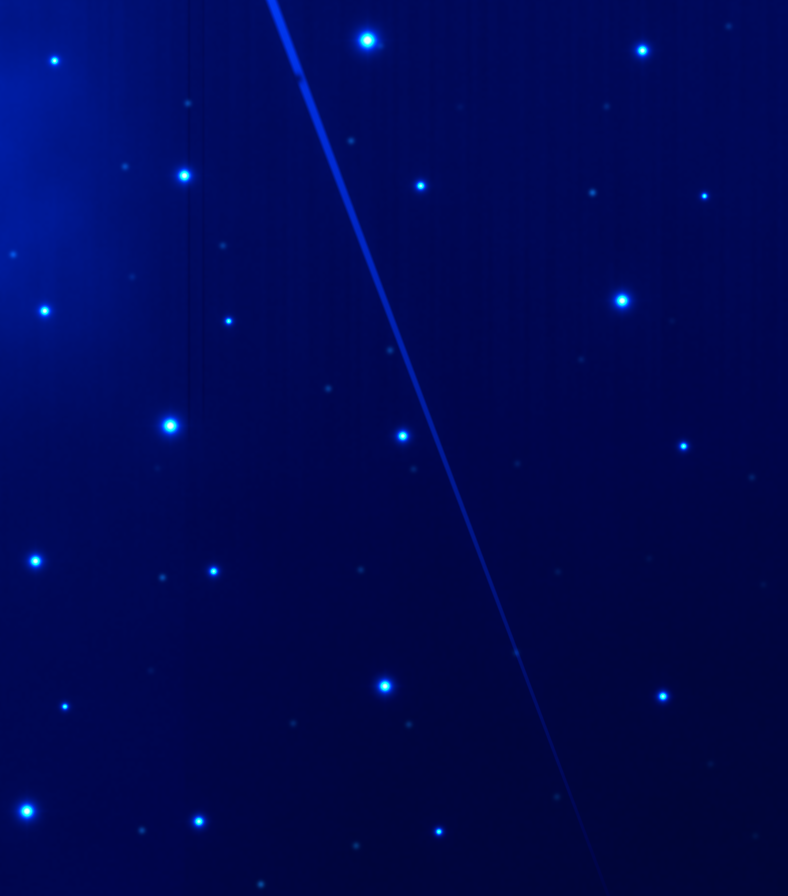
Reproduce this texture procedurally as a Shadertoy shader.

```glsl
// Deep blue night sky with glowing stars, a faint nebula and a tapering light trail.

const vec2 STAR_STEP = vec2(0.7549, 0.5698); // even, irregular scattering
const int BRIGHT_STARS = 20;
const int FAINT_STARS = 34;

float hash(vec2 p) {
    vec3 q = fract(vec3(p.xyx) * 0.1031);
    q += dot(q, q.yzx + 33.33);
    return fract((q.x + q.y) * q.z);
}

float noise(vec2 p) {
    vec2 i = floor(p), f = fract(p);
    f = f * f * (3.0 - 2.0 * f);
    return mix(mix(hash(i), hash(i + vec2(1, 0)), f.x),
               mix(hash(i + vec2(0, 1)), hash(i + vec2(1, 1)), f.x), f.y);
}

float fbm(vec2 p) {
    float sum = 0.0, amp = 0.5;
    for (int i = 0; i < 4; i++) {
        sum += amp * noise(p);
        p = p * 2.03 + 7.1;
        amp *= 0.5;
    }
    return sum;
}

float blob(float d, float radius) {
    return exp(-d * d / (radius * radius));
}

// Thin dark vertical sensor line above a given height
float darkLine(vec2 p, float x, float bottom) {
    return blob(p.x - x, 0.0016) * smoothstep(bottom, bottom + 0.03, p.y);
}

// Sky level: vertical gradient, lighter left panel, nebula, column and grain noise
float skyLevel(vec2 p) {
    float level = mix(0.235, 0.35, smoothstep(0.0, 1.0, p.y));
    level += 0.06 * (1.0 - smoothstep(0.0, 0.5, p.x));
    level += 0.012 * (1.0 - smoothstep(0.203, 0.209, p.x));
    level -= 0.018 * smoothstep(0.5, 0.88, p.x) * (1.0 - p.y);

    float cloud = fbm(p * 7.0 + 3.0);
    float reach = (1.0 - smoothstep(0.0, 0.23, p.x)) * smoothstep(0.48, 0.75, p.y);
    level += reach * (0.03 + 0.24 * cloud);

    float columns = noise(vec2(p.x * 170.0, p.y * 3.0)) - 0.5;
    level += 0.022 * columns * smoothstep(0.2, 0.7, p.y);
    level += 0.014 * (noise(p * 230.0) - 0.5) + 0.02 * (fbm(p * 12.0) - 0.47);
    level -= 0.045 * darkLine(p, 0.211, 0.5) + 0.035 * darkLine(p, 0.227, 0.52);
    return level;
}

// Straight trail, wide and bright at the top, fading downwards
float trailLevel(vec2 p) {
    float d = abs(p.x - 0.303 - 0.376 * (1.0 - p.y)) * 0.936;
    float halfWidth = mix(0.0022, 0.0066, p.y * p.y);
    float core = 1.0 - smoothstep(0.35 * halfWidth, 1.25 * halfWidth, d);
    float notch = blob(length(p - vec2(0.332, 0.912)), 0.006);
    float glow = 0.06 * p.y * exp(-d / 0.012);
    return (core * (0.04 + 0.48 * p.y) + glow) * (1.0 - 0.85 * notch);
}

// White core, blue halo and weak cross-shaped rays
float starLevel(vec2 q, float size) {
    float d = length(q);
    float rays = blob(q.x, 0.0018) * exp(-abs(q.y) / 0.013)
               + blob(q.y, 0.0018) * exp(-abs(q.x) / 0.013);
    return 1.75 * blob(d, 0.0070 * size) + 0.6 * blob(d, 0.0138 * size)
         + 0.07 * exp(-d / (0.022 * size)) + 0.09 * rays * size * size;
}

vec2 scatter(int i, vec2 start) {
    return fract(start + float(i) * STAR_STEP);
}

// Level to colour: navy, blue, cyan, then near white
vec3 palette(float level) {
    float hot = smoothstep(0.8, 2.0, level);
    float red = 0.9 * smoothstep(1.75, 2.65, level);
    float green = 0.02 + 0.27 * max(level - 0.3, 0.0) + 0.72 * hot;
    return clamp(vec3(red, green, level), 0.0, 1.0);
}

void mainImage(out vec4 fragColor, in vec2 fragCoord) {
    vec2 p = fragCoord / iResolution.y;
    float aspect = iResolution.x / iResolution.y;
    float level = skyLevel(p) + trailLevel(p);

    // Bright stars, crowding to the left, from large to small
    for (int i = 0; i < BRIGHT_STARS; i++) {
        vec2 s = scatter(i, vec2(0.58, 0.955));
        vec2 centre = vec2(pow(s.x, 1.4) * aspect, s.y);
        float rank = float(i) / float(BRIGHT_STARS);
        float size = mix(1.0, 0.33, pow(rank, 0.6));
        level += starLevel(p - centre, size) * mix(1.0, 0.75, rank);
    }

    // Faint teal stars
    float faint = 0.0;
    for (int i = 0; i < FAINT_STARS; i++) {
        float pick = hash(vec2(float(i), 4.7));
        vec2 jitter = 0.12 * vec2(pick, hash(vec2(9.2, float(i))));
        vec2 centre = fract(scatter(i, vec2(0.31, 0.17)) + jitter) * vec2(aspect, 1.0);
        faint += blob(length(p - centre), 0.0038) * mix(0.12, 1.0, pick * pick);
    }

    vec3 color = palette(level) + faint * vec3(0.03, 0.32, 0.42);
    fragColor = vec4(min(color, 1.0), 1.0);
}
```
